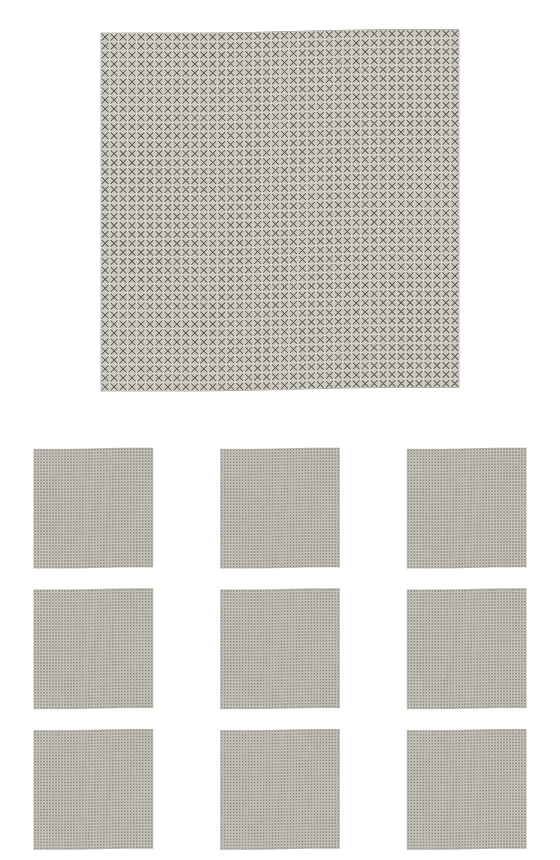
Top: one tile. Bottom: repeated 3 by 3.
A Shadertoy shader for this pattern:

```glsl
const float REPEATS = 40.0;
const float PANEL_SIZE = 0.6406;
const vec2 PANEL_CORNER = vec2(0.1797, 0.0547);
const float RISE = 0.0062;

const vec3 PAPER = vec3(1.0);
const vec3 STONE = vec3(0.80, 0.79, 0.75);
const vec3 PALE = vec3(0.91, 0.905, 0.88);
const vec3 INK = vec3(0.035, 0.034, 0.03);

float hash(vec2 p) {
    return fract(sin(dot(p, vec2(127.1, 311.7))) * 43758.5453);
}

// Share of a pixel that lies inside a signed distance
float fill(float dist, float pixel) {
    return clamp(0.5 - dist / pixel, 0.0, 1.0);
}

// Box-filtered line, so that hairlines thinner than a pixel keep their weight
float stroke(float dist, float width, float pixel) {
    return fill(dist - 0.5 * width, pixel) - fill(dist + 0.5 * width, pixel);
}

float boxDistance(vec2 p, vec2 halfSize) {
    vec2 d = abs(p) - halfSize;
    return length(max(d, 0.0)) + min(max(d.x, d.y), 0.0);
}

// Two crossing diagonals that stop short of the cell corners
float diagonalCross(vec2 p, float reach, float width, float pixel) {
    float rising = stroke((p.x - p.y) * 0.70711, width, pixel);
    float falling = stroke((p.x + p.y) * 0.70711, width, pixel);
    float ends = fill(max(abs(p.x), abs(p.y)) - reach, pixel);
    return max(rising, falling) * ends;
}

// Small upright cross around a lattice node
float uprightCross(vec2 p, float reach, float width, float pixel) {
    float across = stroke(p.y, width, pixel) * fill(abs(p.x) - reach, pixel);
    float down = stroke(p.x, width, pixel) * fill(abs(p.y) - reach, pixel);
    return max(across, down);
}

vec3 lattice(vec2 cells, float pixel) {
    vec2 local = fract(cells) - 0.5;
    float wear = mix(0.88, 1.0, hash(floor(cells)));
    vec2 node = 0.5 - abs(local);
    vec3 color = mix(STONE, PALE, uprightCross(node, 0.19, 0.085, pixel));
    return mix(color, INK, wear * diagonalCross(local, 0.40, 0.066, pixel));
}

void mainImage(out vec4 fragColor, in vec2 fragCoord) {
    float pixel = 1.0 / iResolution.x;
    vec2 p = fragCoord * pixel - PANEL_CORNER;

    // The panel climbs gently towards its right side
    p.y -= RISE * smoothstep(0.16, 0.54, p.x);

    float scale = REPEATS / PANEL_SIZE;
    vec3 pattern = lattice(p * scale, pixel * scale);

    // Panel with a faint rim on an empty margin
    float edge = boxDistance(p - 0.5 * PANEL_SIZE, vec2(0.5 * PANEL_SIZE));
    pattern = mix(pattern, INK, 0.4 * stroke(edge, 0.0012, pixel));
    fragColor = vec4(mix(PAPER, pattern, fill(edge, pixel)), 1.0);
}
```
